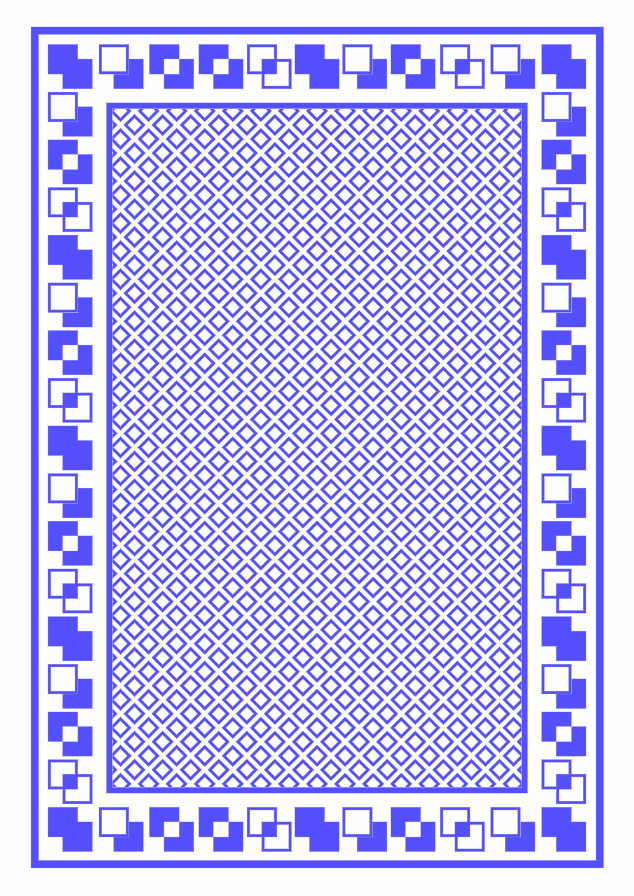
This pattern is drawn by a Shadertoy shader. Its source:

```glsl
// Draws a framed panel of diamond lattice with a border of overlapping square tiles.

const vec2 SHEET = vec2(542.0, 767.0);        // design units across the canvas
const vec3 PAPER = vec3(0.995, 0.995, 1.0);
const vec3 INK = vec3(0.33, 0.31, 1.0);

const vec4 OUTER_FRAME = vec4(26.5, 23.0, 516.0, 743.0);  // left, top, right, bottom
const vec4 INNER_FRAME = vec4(91.0, 88.0, 451.0, 679.0);
const float OUTER_WIDTH = 6.5;
const float INNER_WIDTH = 5.0;

const int COLUMNS = 11;
const int ROWS = 17;
const vec2 FIRST_TILE = vec2(41.0, 38.0);
const vec2 LAST_TILE = vec2(463.0, 691.0);
const float COLUMN_SWAY = 2.4;                // uneven spacing along the rows
const float SQUARE_SIDE = 25.5;
const float SQUARE_SHIFT = 12.5;
const float OUTLINE = 2.4;
const int ROW_KINDS[COLUMNS] = int[](0, 1, 2, 2, 3, 0, 1, 2, 3, 1, 0);

const float LATTICE_PITCH = 24.0;
const vec2 LATTICE_CENTER = vec2(271.0, 383.0);
const float DIAMOND_OUTER = 9.4;              // half diagonals
const float DIAMOND_INNER = 5.9;

float boxDistance(vec2 p, vec4 box) {
    vec2 d = abs(p - 0.5 * (box.xy + box.zw)) - 0.5 * (box.zw - box.xy);
    return length(max(d, 0.0)) + min(max(d.x, d.y), 0.0);
}

// Band of the given width just inside a shape
float innerStroke(float d, float width) {
    return abs(d + 0.5 * width) - 0.5 * width;
}

// Two overlapping squares, joined in one of four ways
float tileDistance(vec2 p, int kind) {
    float a = boxDistance(p, vec4(vec2(0.0), vec2(SQUARE_SIDE)));
    float b = boxDistance(p - SQUARE_SHIFT, vec4(vec2(0.0), vec2(SQUARE_SIDE)));
    float lineA = innerStroke(a, OUTLINE);
    float lineB = innerStroke(b, OUTLINE);
    if (kind == 0) return min(a, b);
    if (kind == 1) return min(lineA, max(b, -a));
    if (kind == 2) return max(min(a, b), -max(a, b));
    return min(min(lineA, lineB), max(a, b));
}

float borderDistance(vec2 p) {
    float d = 1e4;
    // Top and bottom rows
    for (int i = 0; i < COLUMNS; i++) {
        float t = float(i) / float(COLUMNS - 1);
        float x = mix(FIRST_TILE.x, LAST_TILE.x, t) + COLUMN_SWAY * sin(6.28318 * t);
        d = min(d, tileDistance(p - vec2(x, FIRST_TILE.y), ROW_KINDS[i]));
        d = min(d, tileDistance(p - vec2(x, LAST_TILE.y), ROW_KINDS[i]));
    }
    // Side columns, between the corners
    for (int j = 1; j < ROWS - 1; j++) {
        float y = mix(FIRST_TILE.y, LAST_TILE.y, float(j) / float(ROWS - 1));
        d = min(d, tileDistance(p - vec2(FIRST_TILE.x, y), j % 4));
        d = min(d, tileDistance(p - vec2(LAST_TILE.x, y), j % 4));
    }
    return d;
}

// Distance in the diamond metric to the nearest cell center
float diamondMetric(vec2 p) {
    vec2 q = abs((fract(p / LATTICE_PITCH + 0.5) - 0.5) * LATTICE_PITCH);
    return q.x + q.y;
}

float latticeDistance(vec2 p) {
    vec2 q = p - LATTICE_CENTER;
    float m = min(diamondMetric(q), diamondMetric(q + 0.5 * LATTICE_PITCH));
    return max(m - DIAMOND_OUTER, DIAMOND_INNER - m) * 0.70711;
}

void mainImage(out vec4 fragColor, in vec2 fragCoord) {
    vec2 uv = fragCoord / iResolution.xy;
    vec2 p = vec2(uv.x, 1.0 - uv.y) * SHEET;
    float softness = 0.75 * SHEET.y / iResolution.y;

    // Frames
    float panel = boxDistance(p, INNER_FRAME);
    float d = innerStroke(boxDistance(p, OUTER_FRAME), OUTER_WIDTH);
    d = min(d, innerStroke(panel, INNER_WIDTH));

    // Lattice inside, tiles around
    d = min(d, max(latticeDistance(p), panel + INNER_WIDTH));
    d = min(d, borderDistance(p));

    float ink = 1.0 - smoothstep(-softness, softness, d);
    fragColor = vec4(mix(PAPER, INK, ink), 1.0);
}
```
